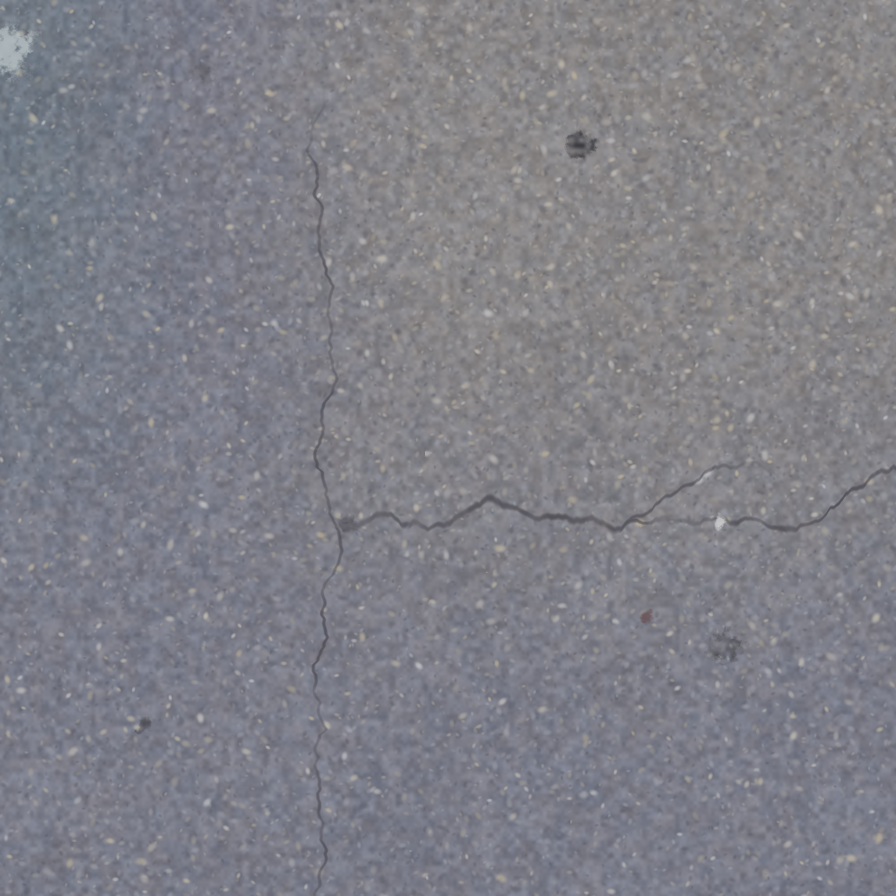
Reproduce this texture procedurally as a Shadertoy shader.

```glsl
// Worn asphalt with fine speckled grit, hairline cracks and a few dark pits.

float hash(vec2 p) {
    vec3 q = fract(p.xyx * vec3(0.1031, 0.1030, 0.0973));
    q += dot(q, q.yzx + 33.33);
    return fract((q.x + q.y) * q.z);
}

float noise(vec2 p) {
    vec2 i = floor(p), f = fract(p);
    f = f * f * (3.0 - 2.0 * f);
    return mix(mix(hash(i), hash(i + vec2(1, 0)), f.x),
               mix(hash(i + vec2(0, 1)), hash(i + vec2(1, 1)), f.x), f.y);
}

// Signed fractal noise, roughly -0.5 to 0.5
float fbm(vec2 p) {
    float sum = 0.0, amp = 0.5;
    for (int i = 0; i < 4; i++) {
        sum += amp * (noise(p) - 0.5);
        p = p * 2.1 + 17.3;
        amp *= 0.55;
    }
    return sum;
}

float bump(float x, float width) {
    return exp(-x * x / (width * width));
}

// Scattered, randomly turned oval chips: x is coverage, y is a random tint
vec2 chips(vec2 uv, float cells, float density, float seed) {
    vec2 p = uv * cells, base = floor(p), result = vec2(0);
    for (int j = -1; j <= 1; j++)
    for (int i = -1; i <= 1; i++) {
        vec2 cell = base + vec2(i, j), key = cell + seed;
        if (hash(key + 71.0) > density) continue;
        vec2 d = p - cell - vec2(hash(key), hash(key + 19.7));
        float angle = 6.283 * hash(key + 37.1), size = hash(key + 53.9);
        d = mat2(cos(angle), sin(angle), -sin(angle), cos(angle)) * d;
        d.x *= 0.65;
        float radius = mix(0.18, 0.42, size * size);
        float cover = 1.0 - smoothstep(radius * 0.2, radius * 1.3, length(d));
        cover *= 0.35 + 0.65 * hash(key + 91.3);
        if (cover > result.x) result = vec2(cover, hash(key + 113.0));
    }
    return result;
}

// Soft dark line, given the distance to it and its half width
float crackLine(float dist, float width) {
    return 1.0 - smoothstep(width * 0.2, width * 1.6, abs(dist));
}

// Ragged spot with a broken edge
float spot(vec2 uv, vec2 center, float radius) {
    float dist = length(uv - center) + radius * 1.8 * fbm(uv * 110.0);
    return 1.0 - smoothstep(radius * 0.4, radius * 1.15, dist);
}

float cracks(vec2 uv) {
    // Upright hairline
    float x = 0.358 + 0.018 * bump(uv.y - 0.64, 0.07) + 0.02 * bump(uv.y - 0.41, 0.05)
            + 0.034 * fbm(vec2(uv.y * 21.0, 3.0)) + 0.006 * (noise(vec2(uv.y * 75.0, 6.0)) - 0.5);
    float upright = crackLine(uv.x - x, 0.0019) * (1.0 - smoothstep(0.78, 0.95, uv.y));
    upright *= 0.35 + 0.5 * noise(vec2(uv.y * 40.0, 5.0));

    // Wider crack running to the right edge
    float wobble = 0.03 * fbm(vec2(uv.x * 26.0, 9.0)) + 0.007 * (noise(vec2(uv.x * 80.0, 4.0)) - 0.5);
    float y = 0.418 + 0.03 * bump(uv.x - 0.555, 0.04)
            + 0.052 * smoothstep(0.91, 0.98, uv.x) + wobble;
    float side = crackLine(uv.y - y, 0.0016 + 0.0026 * noise(vec2(uv.x * 50.0, 2.0)));
    side *= smoothstep(0.37, 0.385, uv.x) * (0.5 + 0.5 * noise(vec2(uv.x * 45.0, 8.0)));
    side *= 1.0 - 0.5 * bump(uv.x - 0.77, 0.05);

    // Thin branch rising and fading
    float fork = 0.415 + 0.065 * smoothstep(0.68, 0.82, uv.x) + wobble;
    float branch = crackLine(uv.y - fork, 0.0022) * smoothstep(0.67, 0.7, uv.x);
    branch *= 0.7 * (1.0 - smoothstep(0.76, 0.89, uv.x));

    float junction = 0.6 * spot(uv, vec2(0.388, 0.415), 0.011);
    return max(max(upright, side), max(branch, junction));
}

void mainImage(out vec4 fragColor, in vec2 fragCoord) {
    vec2 uv = fragCoord / iResolution.xy;

    // Cool left and bottom, warmer upper right
    float drift = 0.2 * fbm(uv * 4.0);
    float warmth = smoothstep(0.2, 0.52, uv.x + drift) * smoothstep(0.12, 0.7, uv.y + drift);
    vec3 color = mix(vec3(0.478, 0.484, 0.534), vec3(0.532, 0.522, 0.528), warmth);
    color += vec3(-0.035, -0.005, -0.012) * smoothstep(0.25, 0.0, uv.x) * smoothstep(0.3, 0.8, uv.y);
    color += 0.03 * fbm(uv * 9.0);

    // Fine soft grain with a slight tint
    color += 0.095 * (noise(uv * 135.0) - 0.5) + 0.045 * (noise(uv * 250.0 + 40.0) - 0.5);
    color += vec3(0.018, 0.0, -0.018) * (noise(uv * 75.0 + 90.0) - 0.5);

    // Dark and pale grit, palest and densest in the warm area
    vec2 dark = chips(uv, 105.0, 0.32, 11.0);
    color = mix(color, vec3(0.35, 0.35, 0.39), 0.42 * dark.x);
    vec2 pale = chips(uv, 110.0, 0.28 + 0.22 * warmth, 205.0);
    vec3 stone = mix(vec3(0.64, 0.65, 0.68), vec3(0.69, 0.66, 0.59), smoothstep(0.35, 0.9, pale.y));
    color = mix(color, stone, 0.52 * pale.x);
    vec2 bright = chips(uv, 88.0, 0.09 + 0.07 * warmth, 407.0);
    color = mix(color, mix(vec3(0.8, 0.8, 0.81), vec3(0.76, 0.71, 0.59), bright.y), 0.7 * bright.x);

    // Cracks and pits
    color = mix(color, vec3(0.29, 0.28, 0.31), 0.85 * cracks(uv));
    float pits = spot(uv, vec2(0.648, 0.838), 0.017);
    pits = max(pits, 0.7 * spot(uv, vec2(0.812, 0.277), 0.017));
    pits = max(pits, 0.45 * spot(uv, vec2(0.23, 0.922), 0.014));
    pits = max(pits, 0.7 * spot(uv, vec2(0.16, 0.19), 0.009));
    color = mix(color, vec3(0.23, 0.23, 0.25), pits * (0.2 + 0.8 * noise(uv * 160.0)));

    // Rust fleck, chipped stone and pale paint at the corner
    color = mix(color, vec3(0.4, 0.3, 0.31), 0.7 * spot(uv, vec2(0.723, 0.313), 0.009));
    color = mix(color, vec3(0.83), 0.8 * spot(uv, vec2(0.805, 0.418), 0.009));
    color = mix(color, vec3(0.72, 0.76, 0.77), 0.8 * spot(uv, vec2(0.008, 0.95), 0.03));

    fragColor = vec4(clamp(color, 0.0, 1.0), 1.0);
}
```
